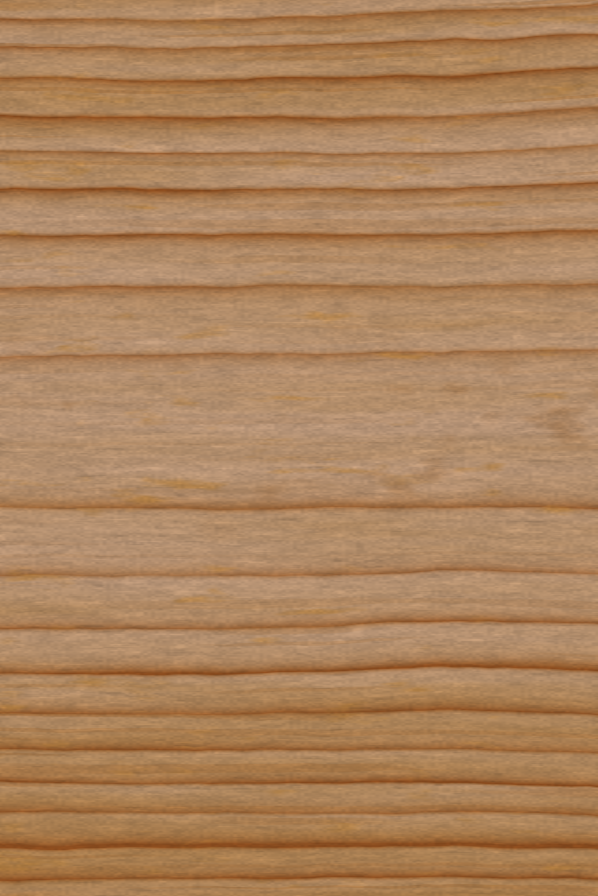
Give the GLSL for this texture, as a Shadertoy shader.

```glsl
// Planed softwood board: growth rings run across it, wide and pale in the middle,
// narrow and dark towards both ends. Rings come from a warped quadratic ring count;
// stretched noise adds fibres, short dashes, resin flecks and soft smudges.

const vec3 PALE_WOOD  = vec3(0.718, 0.580, 0.466);
const vec3 TAN_WOOD   = vec3(0.694, 0.544, 0.396);
const vec3 AMBER_WOOD = vec3(0.655, 0.485, 0.295);
const vec3 RING_HALO  = vec3(0.635, 0.435, 0.240);
const vec3 RING_CORE  = vec3(0.530, 0.285, 0.110);
const vec3 RESIN      = vec3(0.710, 0.490, 0.210);
const vec3 SMUDGE     = vec3(0.600, 0.420, 0.250);

const float HEART_HEIGHT = 0.52;    // height of the middle of the widest band
const float RING_RATE    = 10.0;    // rings per unit height at the heart
const float RING_CROWD   = 20.0;    // crowding away from the heart
const float INNER_FADE   = 0.0046;  // core falloff towards the heart
const float OUTER_FADE   = 0.0016;  // crisp falloff away from it
const float INNER_HALO   = 0.010;
const float OUTER_HALO   = 0.0022;
const float FIBRE_GAIN   = 0.085;
const float SPECK_GAIN   = 0.100;
const float DASH_GAIN    = 0.055;

float hash(vec2 p) {
    vec3 q = fract(vec3(p.xyx) * 0.1031);
    q += dot(q, q.yzx + 33.33);
    return fract((q.x + q.y) * q.z);
}

float noise(vec2 p) {
    vec2 cell = floor(p), f = fract(p);
    f = f * f * (3.0 - 2.0 * f);
    return mix(mix(hash(cell), hash(cell + vec2(1, 0)), f.x),
               mix(hash(cell + vec2(0, 1)), hash(cell + vec2(1, 1)), f.x), f.y);
}

float fbm(vec2 p) {
    float sum = 0.0, gain = 0.533;
    for (int i = 0; i < 4; i++) {
        sum += gain * noise(p);
        p = p * 2.03 + 17.3;
        gain *= 0.5;
    }
    return sum;
}

// Gentle wander and rise of the grain along the board
float grainHeight(vec2 p) {
    float rise = 0.030 * p.x * p.x * smoothstep(0.15, 0.9, p.y);
    float wander = 0.010 * (noise(p * vec2(4.0, 7.0) + 3.0) - 0.5);
    float ripple = 0.003 * (noise(p * vec2(16.0, 22.0)) - 0.5);
    float ragged = 0.0014 * (noise(p * vec2(55.0, 90.0)) - 0.5);
    return p.y - rise - wander - ripple - ragged + 0.004;
}

// Colour of the wood with its growth rings
vec3 ringedWood(vec2 p, float height) {
    float offset = height - HEART_HEIGHT;
    float reach = abs(offset);
    float side = offset > 0.0 ? 0.0 : 40.0;
    float count = reach * (RING_RATE + RING_CROWD * reach);
    count += 0.25 * (noise(vec2(count * 0.9, side + 5.0)) - 0.5) * smoothstep(0.8, 2.0, count);
    float density = RING_RATE + 2.0 * RING_CROWD * reach;
    float ring = floor(count), age = count - ring;
    float toNext = (1.0 - age) / density, fromLast = age / density;

    // Earlywood darkens within each ring, and with distance from the heart
    float ripeness = mix(1.0, age, smoothstep(0.0, 0.004, fromLast));
    float outward = smoothstep(0.08, 0.42, reach);
    float low = smoothstep(0.42, 0.02, p.y);
    float tone = 0.20 + 0.32 * outward + 0.36 * low + 0.50 * (ripeness - 0.4) * outward;
    tone += 1.2 * (fbm(vec2(p.x * 2.2, height * 36.0)) - 0.5);
    vec3 wood = mix(PALE_WOOD, TAN_WOOD, clamp(tone * 1.5, 0.0, 1.0));
    wood = mix(wood, AMBER_WOOD, clamp(tone * 1.25 - 0.6, 0.0, 1.0));

    // Latewood line: gradual on the heart side, crisp on the other
    float nextPower = 0.45 + 0.55 * hash(vec2(ring + 1.0, side + 9.0));
    float lastPower = 0.45 + 0.55 * hash(vec2(ring, side + 9.0));
    lastPower *= step(0.5, ring);
    float vary = 0.65 + 0.9 * noise(vec2(p.x * 6.0, height * 30.0));
    float depth = mix(0.50, 1.0, smoothstep(0.10, 0.32, reach));
    float core = max(nextPower * exp(-toNext / INNER_FADE),
                     lastPower * exp(-fromLast / OUTER_FADE));
    float halo = max(nextPower * exp(-toNext / INNER_HALO),
                     lastPower * exp(-fromLast / OUTER_HALO));
    wood = mix(wood, RING_HALO, clamp(0.8 * halo * mix(0.8, 1.0, depth), 0.0, 1.0));
    wood = mix(wood, RING_CORE, clamp(1.1 * core * depth * vary, 0.0, 0.95));

    // Thin grain lines between the rings, densest near the ends
    float thread = smoothstep(0.72, 0.90, noise(vec2(p.x * 3.0 + 8.0, height * 170.0)));
    return mix(wood, RING_HALO, thread * (0.12 + 0.38 * outward));
}

void mainImage(out vec4 fragColor, in vec2 fragCoord) {
    vec2 p = fragCoord / iResolution.y;
    float height = grainHeight(p);
    vec3 color = ringedWood(p, height);
    vec2 grain = vec2(p.x, height);

    // Amber resin flecks and faint brown smudges
    float fleck = smoothstep(0.66, 0.90, fbm(grain * vec2(13.0, 65.0) + 40.0));
    color = mix(color, RESIN, 0.55 * fleck);
    float heart = smoothstep(0.16, 0.03, abs(p.y - HEART_HEIGHT));
    float smudge = smoothstep(0.60, 0.88, fbm(grain * vec2(16.0, 32.0) + 71.0));
    color = mix(color, SMUDGE, 0.5 * smudge * heart);

    // Fibres of two lengths, sparse dark and pale dashes, fine specks
    float fibre = noise(grain * vec2(40.0, 270.0)) - 0.5;
    float strand = noise(grain * vec2(12.0, 220.0) + 11.0) - 0.5;
    float dash = noise(grain * vec2(45.0, 330.0) + 57.0);
    float dashes = smoothstep(0.78, 0.95, dash) - smoothstep(0.22, 0.05, dash);
    float speck = noise(p * vec2(240.0, 500.0) + 23.0) - 0.5;
    color *= 1.0 + FIBRE_GAIN * (fibre + 0.4 * strand) + SPECK_GAIN * speck
           + DASH_GAIN * dashes;

    fragColor = vec4(color, 1.0);
}
```
